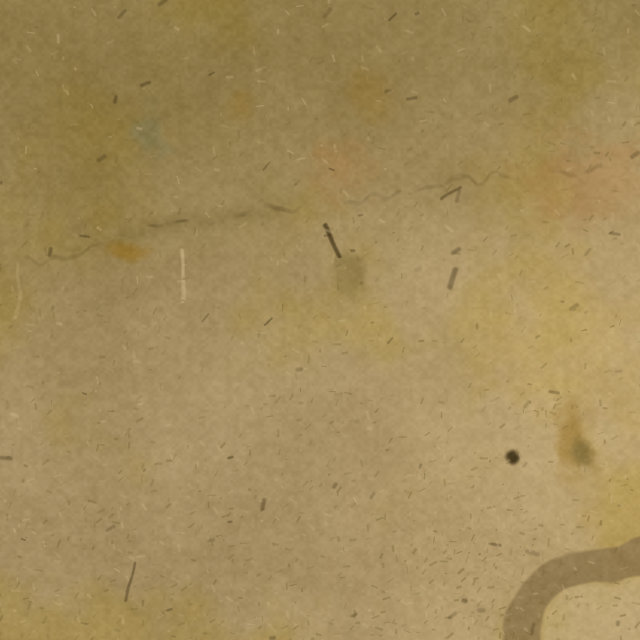
Give the GLSL for this texture, as a three.js fragment shader.

```glsl
varying vec2 vUv;

const vec3 OLIVE = vec3(0.555, 0.475, 0.285);
const vec3 SAND = vec3(0.655, 0.565, 0.395);
const vec3 CREAM = vec3(0.735, 0.635, 0.445);
const vec3 OCHRE = vec3(0.57, 0.43, 0.14);
const vec3 RUST = vec3(0.66, 0.48, 0.27);
const vec3 MOSS = vec3(0.49, 0.42, 0.23);
const vec3 GREY = vec3(0.50, 0.47, 0.32);
const vec3 BAND = vec3(0.55, 0.46, 0.30);
const vec3 PALE = vec3(0.78, 0.69, 0.51);
const vec3 SOOT = vec3(0.24, 0.19, 0.09);

float hash(vec2 p) {
  return fract(sin(dot(p, vec2(127.1, 311.7))) * 43758.5453);
}

float noise(vec2 p) {
  vec2 i = floor(p), f = fract(p);
  f = f * f * (3.0 - 2.0 * f);
  return mix(mix(hash(i), hash(i + vec2(1.0, 0.0)), f.x),
             mix(hash(i + vec2(0.0, 1.0)), hash(i + 1.0), f.x), f.y);
}

float fbm(vec2 p) {
  float sum = 0.0, amp = 0.5;
  for (int i = 0; i < 5; i++) {
    sum += amp * noise(p);
    p = mat2(1.6, 1.2, -1.2, 1.6) * p + 7.3;
    amp *= 0.5;
  }
  return sum;
}

// Soft elliptical patch with a ragged outline
float stain(vec2 p, vec2 centre, vec2 radius) {
  float d = length((p - centre) / radius);
  return 1.0 - smoothstep(0.1, 1.0, d + 1.3 * (fbm(p * 34.0) - 0.48));
}

float stroke(vec2 p, vec2 a, vec2 b, float width) {
  vec2 ab = b - a;
  float t = clamp(dot(p - a, ab) / dot(ab, ab), 0.0, 1.0);
  return 1.0 - smoothstep(0.2 * width, width, length(p - a - ab * t));
}

// Short scattered scratches, one at most per cell
float flecks(vec2 p, float scale, float density, float tilt, float seed) {
  vec2 g = p * scale, base = floor(g);
  float mask = 0.0;
  for (int y = -1; y <= 1; y++) {
    for (int x = -1; x <= 1; x++) {
      vec2 id = base + vec2(float(x), float(y));
      vec2 key = id + seed;
      vec2 c = id + vec2(hash(key), hash(key + 19.7));
      float angle = tilt + 2.2 * (hash(key + 41.3) - 0.5);
      vec2 arm = vec2(cos(angle), sin(angle)) * mix(0.03, 0.38, hash(key + 5.9));
      float size = mix(0.10, 0.24, hash(key + 73.1));
      float on = step(hash(key + 88.8), density) * mix(0.3, 1.0, hash(key + 31.4));
      mask = max(mask, on * stroke(g, c - arm, c + arm, size));
    }
  }
  return mask;
}

float roundedBox(vec2 p, vec2 halfSize, float radius) {
  vec2 d = abs(p) - halfSize + radius;
  return length(max(d, 0.0)) + min(max(d.x, d.y), 0.0) - radius;
}

float crackHeight(float x) {
  return 0.585 + 0.15 * x + 0.022 * smoothstep(0.08, 0.25, x) - 0.02 * smoothstep(0.75, 1.0, x);
}

void main() {
  vec2 p = vUv;
  vec2 warp = p + 0.012 * (vec2(noise(p * 26.0), noise(p * 26.0 + 50.0)) - 0.5);
  float crackGap = p.y - crackHeight(p.x);

  // Uneven plaster, darker above the crack and lighter at the right
  float below = smoothstep(0.30, -0.32, crackGap + 0.12 * (fbm(p * 5.0) - 0.5));
  vec3 col = mix(OLIVE, SAND, below);
  float glow = smoothstep(0.35, 1.05, p.x) * smoothstep(1.0, 0.45, p.y);
  col = mix(col, CREAM, 0.85 * glow);
  col += 0.03 * smoothstep(0.3, 1.0, p.x) * smoothstep(0.6, 1.0, p.y);
  col += 0.09 * (fbm(p * 7.0 + 3.0) - 0.48);
  col = mix(col, col * vec3(0.99, 0.98, 0.82), smoothstep(0.45, 0.7, fbm(p * 6.0 + 21.0)));

  // Painted band turning round the lower right corner
  vec2 q = warp - vec2(1.115, -0.19);
  q.y -= 0.2 * (p.x - 0.9);
  float edge = roundedBox(q, vec2(0.3), 0.08);
  float band = 1.0 - smoothstep(0.024, 0.031, abs(edge));
  col = mix(col, PALE, 0.45 * smoothstep(-0.02, -0.04, edge));
  col = mix(col, BAND, 0.85 * band);

  // Ochre, rust, moss and grey stains
  col = mix(col, OCHRE, 0.75 * stain(p, vec2(0.20, 0.605), vec2(0.05, 0.022)));
  col = mix(col, OCHRE, 0.5 * stain(p, vec2(0.90, 0.31), vec2(0.045, 0.085)));
  col = mix(col, OCHRE, 0.35 * stain(p, vec2(0.38, 0.83), vec2(0.04)));
  col = mix(col, OCHRE, 0.3 * stain(p, vec2(0.58, 0.85), vec2(0.05, 0.07)));
  col = mix(col, RUST, 0.4 * stain(p, vec2(0.53, 0.74), vec2(0.08, 0.07)));
  col = mix(col, RUST, 0.4 * stain(p, vec2(0.93, 0.71), vec2(0.15, 0.10)));
  col = mix(col, MOSS, 0.5 * stain(p, vec2(0.545, 0.565), vec2(0.04, 0.055)));
  col = mix(col, MOSS, 0.7 * stain(p, vec2(0.91, 0.295), vec2(0.02, 0.04)));
  col = mix(col, GREY, 0.65 * stain(p, vec2(0.235, 0.79), vec2(0.04, 0.065)));

  // Broken crack, strongest at the left
  float wiggle = 0.022 * (noise(p * vec2(48.0, 22.0)) - 0.5);
  float strength = smoothstep(0.11, 0.24, p.x) * smoothstep(0.47, 0.38, p.x);
  float gaps = smoothstep(0.3, 0.65, noise(p * vec2(42.0, 30.0) + 9.0));
  float line = 1.0 - smoothstep(0.001, 0.0055, abs(crackGap + wiggle));
  col = mix(col, SOOT, line * gaps * (0.14 + 0.55 * strength));
  col = mix(col, MOSS, 0.4 * strength * smoothstep(0.025, 0.0, abs(crackGap)));

  // Dark spot, slanted nicks and pale vertical scratches
  float nicks = stroke(warp, vec2(0.505, 0.65), vec2(0.53, 0.60), 0.005);
  nicks = max(nicks, 0.6 * stroke(warp, vec2(0.695, 0.685), vec2(0.72, 0.705), 0.004));
  nicks = max(nicks, 0.6 * stroke(warp, vec2(0.198, 0.06), vec2(0.21, 0.12), 0.004));
  nicks = max(nicks, 0.6 * stroke(warp, vec2(0.702, 0.55), vec2(0.71, 0.575), 0.007));
  nicks = max(nicks, 1.4 * stroke(warp, vec2(0.80, 0.288), vec2(0.807, 0.282), 0.012));
  col = mix(col, SOOT, min(0.65 * nicks, 0.9));
  col = mix(col, PALE, 0.6 * stroke(warp, vec2(0.285, 0.53), vec2(0.29, 0.61), 0.005));
  col = mix(col, PALE, 0.25 * stroke(warp, vec2(0.025, 0.50), vec2(0.03, 0.59), 0.005));

  // Flecks, crowded in the worn area beside the band
  float worn = stain(p, vec2(0.75, 0.09), vec2(0.13, 0.22)) + stain(p, vec2(0.84, 0.36), vec2(0.10, 0.08));
  float low = smoothstep(0.45, 0.05, p.y);
  col = mix(col, MOSS, 0.5 * flecks(p, 70.0, 0.16 + 0.16 * low + 0.45 * worn, 0.7, 0.0));
  col = mix(col, SOOT, 0.4 * flecks(p, 42.0, 0.06, 0.6, 130.0));
  col = mix(col, PALE, 0.4 * flecks(p, 64.0, 0.10 + 0.12 * low + 0.3 * worn, -0.6, 260.0));

  // Fine soft grain
  col += 0.035 * (noise(p * 95.0) - 0.5) + 0.035 * (noise(p * 210.0) - 0.5);
  gl_FragColor = vec4(clamp(col, 0.0, 1.0), 1.0);
}
```
